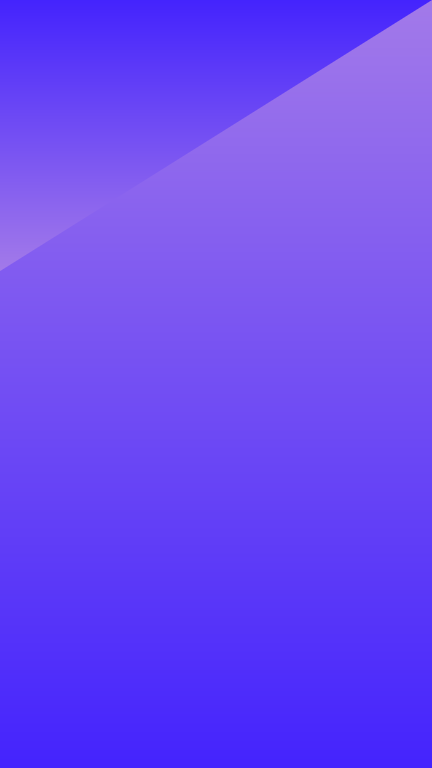
Give the GLSL for this background, as a Shadertoy shader.

```glsl
// Two violet-to-blue vertical gradients meeting along a rising diagonal fold.

const vec3 DEEP_BLUE = vec3(0.267, 0.139, 0.992);
const vec3 SOFT_LILAC = vec3(0.637, 0.478, 0.914);
const float FOLD_LEFT = 0.647;   // fold height at the left edge
const float FOLD_RIGHT = 1.0;    // fold height at the right edge

vec3 gradient(float t) {
    return mix(DEEP_BLUE, SOFT_LILAC, clamp(t, 0.0, 1.0));
}

void mainImage(out vec4 fragColor, in vec2 fragCoord) {
    vec2 uv = fragCoord / iResolution.xy;

    // Lower sheet brightens upward; the corner brightens downward
    vec3 sheet = gradient(uv.y);
    vec3 corner = gradient((1.0 - uv.y) / (1.0 - FOLD_LEFT));

    // Signed distance to the fold, in canvas heights
    float aspect = iResolution.x / iResolution.y;
    float slope = (FOLD_RIGHT - FOLD_LEFT) / aspect;
    float foldHeight = mix(FOLD_LEFT, FOLD_RIGHT, uv.x);
    float foldDistance = (uv.y - foldHeight) / sqrt(1.0 + slope * slope);

    // One-pixel smooth edge
    float coverage = clamp(0.5 + foldDistance * iResolution.y, 0.0, 1.0);
    fragColor = vec4(mix(sheet, corner, coverage), 1.0);
}
```
